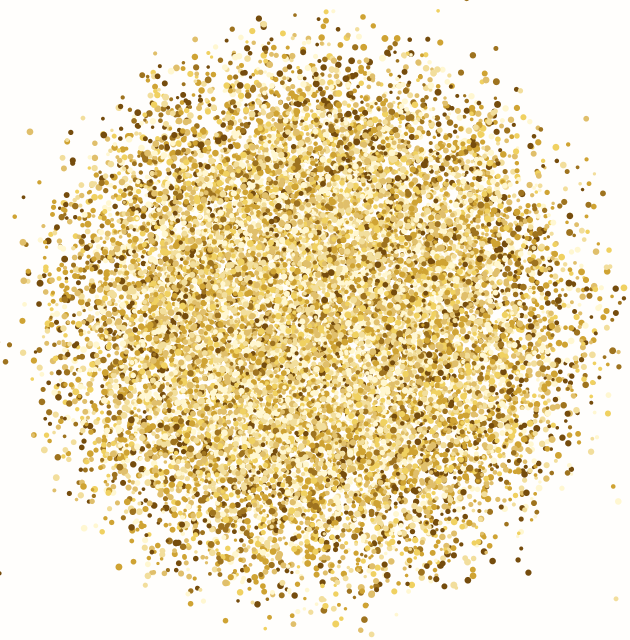
Give the GLSL for this background, as a WebGL 1 fragment shader.

```glsl
precision highp float;

uniform vec2 u_resolution;

// Lengths are in canvas heights; dot sizes are in cells.
const int LAYERS = 7;
const float CELL = 0.0125;
const float DOT_MIN = 0.20;
const float DOT_MAX = 0.43;
const float DISC_RADIUS = 0.497;
const float CORE_RADIUS = 0.15;
const float FADE_RADIUS = 0.515;
const float CORE_DENSITY = 0.86;
const float LAYER_TURN = 0.73;
const float CORE_TONE = 0.72;   // below 1 favours pale dots
const float RIM_TONE = 1.35;    // above 1 favours dark dots

const vec3 PAPER = vec3(1.0, 0.995, 0.99);
const vec3 UMBER = vec3(0.46, 0.30, 0.05);
const vec3 BRONZE = vec3(0.62, 0.45, 0.12);
const vec3 GOLD = vec3(0.81, 0.64, 0.20);
const vec3 HONEY = vec3(0.88, 0.75, 0.42);
const vec3 YELLOW = vec3(0.94, 0.82, 0.38);
const vec3 STRAW = vec3(0.95, 0.87, 0.61);
const vec3 CREAM = vec3(1.0, 0.97, 0.82);

// Four random values per cell and layer
vec4 hash4(vec3 p) {
  vec4 q = fract(p.xyzx * vec4(0.1031, 0.1030, 0.0973, 0.1099));
  q += dot(q, q.wzxy + 33.33);
  return fract((q.xxyz + q.yzzw) * q.zywx);
}

mat2 rotation(float angle) {
  float c = cos(angle), s = sin(angle);
  return mat2(c, s, -s, c);
}

// Flake colour, from dark to pale
vec3 flakeColor(float tone) {
  vec3 color = mix(UMBER, BRONZE, step(0.10, tone));
  color = mix(color, GOLD, step(0.22, tone));
  color = mix(color, HONEY, step(0.40, tone));
  color = mix(color, YELLOW, step(0.58, tone));
  color = mix(color, STRAW, step(0.69, tone));
  return mix(color, CREAM, step(0.83, tone));
}

// Chance that a cell holds a dot
float density(float radius) {
  float fade = 1.0 - smoothstep(CORE_RADIUS, FADE_RADIUS, radius);
  return CORE_DENSITY * fade * step(radius, DISC_RADIUS);
}

void main() {
  vec2 position = (gl_FragCoord.xy - 0.5 * u_resolution) / u_resolution.y;
  float pixel = 1.0 / (CELL * u_resolution.y);
  vec3 color = PAPER;

  for (int layer = 0; layer < LAYERS; layer++) {
    float id = float(layer);
    vec2 shift = id * vec2(0.37, 0.61);
    vec2 grid = rotation(id * LAYER_TURN) * position / CELL + shift;
    vec2 base = floor(grid - 0.5);

    // The four cells whose dots can reach this point
    for (int y = 0; y < 2; y++) {
      for (int x = 0; x < 2; x++) {
        vec2 cell = base + vec2(float(x), float(y));
        vec4 place = hash4(vec3(cell, id * 17.0 + 3.0));
        vec4 look = hash4(vec3(cell.yx + 71.0, id * 29.0 + 11.0));

        vec2 center = cell + place.xy;
        float fromMiddle = length(center - shift) * CELL;
        float present = step(place.z, density(fromMiddle));

        float size = mix(DOT_MIN, DOT_MAX, look.x);
        float cover = clamp((size - length(grid - center)) / pixel + 0.5, 0.0, 1.0);

        float rim = smoothstep(CORE_RADIUS, DISC_RADIUS, fromMiddle);
        float tone = pow(look.y, mix(CORE_TONE, RIM_TONE, rim));
        color = mix(color, flakeColor(tone), cover * present);
      }
    }
  }

  gl_FragColor = vec4(color, 1.0);
}
```
